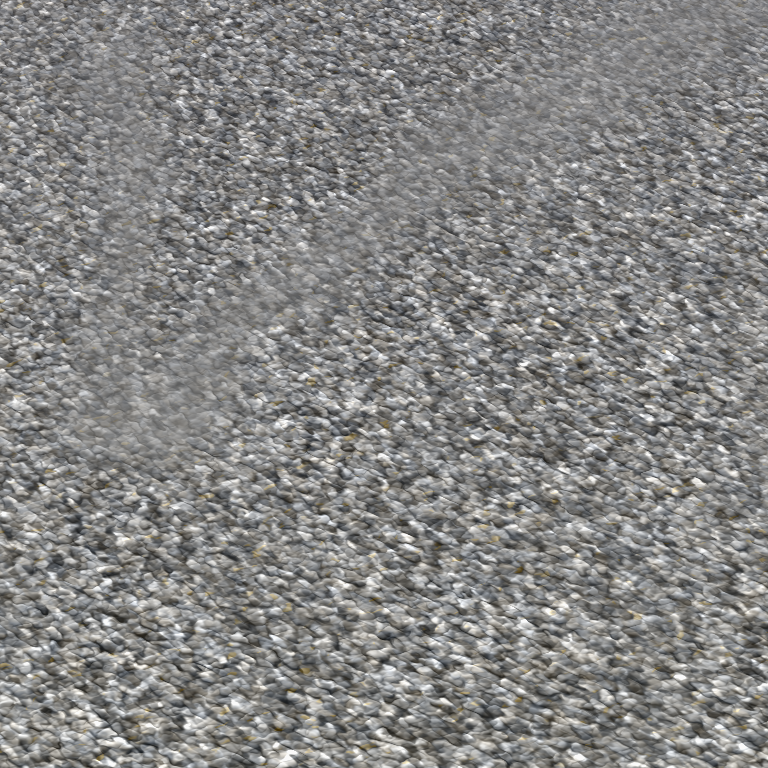
Reproduce this texture procedurally as a WebGL 1 fragment shader.

```glsl
precision highp float;
// Grey gravel seen at a slant: flakes shrink towards the top of the canvas.
// Two layers of soft, stretched Voronoi flakes carry tone, facet shading, gaps
// and tint; worn tracks and slow noise vary the contrast.

uniform vec2 u_resolution;

const vec2  STONE_SIZE   = vec2(0.0160, 0.0074); // length, width at the bottom
const float FAR_SCALE    = 0.58;   // stone scale at the top edge
const float STONE_ANGLE  = -0.44;  // long axis falls to the right
const float CHIP_ANGLE   = 0.20;   // chips turned against the stones
const float CHIP_SCALE   = 0.76;
const float EDGE_SHARP   = 5.5;
const float WARP         = 0.45;
const float STONE_TONE   = 0.30;
const float FACET_TONE   = 0.28;
const float CHIP_TONE    = 0.20;
const float GAP_DARK     = 0.22;
const float HIGHLIGHT    = 0.60;   // stretches bright flakes, spares dark ones
const float BASE_LIFT    = 0.02;
const float TINT         = 0.045;
const float TRACK_WIDTH  = 0.11;
const float TRACK_FADE   = 0.50;
const vec2  LIGHT        = vec2(-0.35, 0.94);
const vec3  NEAR_COLOUR  = vec3(0.577, 0.577, 0.567);
const vec3  FAR_COLOUR   = vec3(0.532, 0.530, 0.535);
const vec3  OCHRE_SHIFT  = vec3(0.06, 0.02, -0.09);

vec3 hash3(vec2 p) {
  vec3 q = fract(vec3(p.xyx) * vec3(0.1031, 0.1030, 0.0973));
  q += dot(q, q.yxz + 33.33);
  return fract((q.xxy + q.yzz) * q.zyx);
}

float valueNoise(vec2 p) {
  vec2 i = floor(p);
  vec2 f = fract(p);
  f = f * f * (3.0 - 2.0 * f);
  float low  = mix(hash3(i).x, hash3(i + vec2(1.0, 0.0)).x, f.x);
  float high = mix(hash3(i + vec2(0.0, 1.0)).x, hash3(i + 1.0).x, f.x);
  return mix(low, high, f.y);
}

vec2 rotate(vec2 p, float angle) {
  float c = cos(angle);
  float s = sin(angle);
  return vec2(c * p.x + s * p.y, c * p.y - s * p.x);
}

float segmentDistance(vec2 p, vec2 a, vec2 b) {
  vec2 ab = b - a;
  return length(p - a - ab * clamp(dot(p - a, ab) / dot(ab, ab), 0.0, 1.0));
}

// Blended flakes: x tone, y facet light, z tint, w gap between flakes.
vec4 stones(vec2 p, float seed) {
  p += WARP * (vec2(valueNoise(p * 1.4 + seed),
                    valueNoise(p * 1.4 + seed + 57.0)) - 0.5) * 2.0;
  vec2 cell = floor(p);
  vec3 sum = vec3(0.0);
  float total = 0.0;
  for (int y = -1; y <= 1; y++) {
    for (int x = -1; x <= 1; x++) {
      vec2 id = cell + vec2(float(x), float(y));
      vec3 place = hash3(id + seed);
      vec3 look = hash3(id + seed + 191.0);
      vec2 offset = p - id - 0.1 - 0.8 * place.xy;
      float weight = exp(-EDGE_SHARP * dot(offset, offset));
      float tone = look.x + look.y - 1.0;
      sum += weight * vec3(tone, dot(offset, LIGHT), look.z);
      total += weight;
    }
  }
  float gap = smoothstep(0.06, 0.42, -log(total + 1e-6) / EDGE_SHARP);
  return vec4(sum / total, gap);
}

// Contrast falls on the worn tracks and drifts in broad patches.
float contrastAt(vec2 p) {
  vec2 q = p + 0.09 * (vec2(valueNoise(p * 9.0), valueNoise(p * 9.0 + 31.0)) - 0.5);
  float d = segmentDistance(q, vec2(0.15, 0.47), vec2(0.70, 0.86));
  d = min(d, segmentDistance(q, vec2(0.70, 0.86), vec2(1.0, 0.98)));
  d = min(d, segmentDistance(q, vec2(0.15, 0.47), vec2(0.16, 0.90)) + 0.02);
  float track = 1.0 - smoothstep(0.0, TRACK_WIDTH, d);
  float patches = mix(0.86, 1.14, valueNoise(p * 7.0 + 11.0));
  return patches * (1.0 - TRACK_FADE * track) * mix(1.14, 0.84, p.y);
}

void main() {
  vec2 p = gl_FragCoord.xy / u_resolution.y;

  // Perspective that keeps local proportions.
  float shrink = 1.0 - FAR_SCALE;
  float scale = 1.0 - shrink * p.y;
  vec2 ground = vec2((p.x - 0.5) / scale, -log(scale) / shrink);

  vec2 stonePlace = rotate(ground, STONE_ANGLE) / STONE_SIZE;
  vec2 chipPlace = rotate(ground, CHIP_ANGLE) / (STONE_SIZE * CHIP_SCALE);
  vec4 stone = stones(stonePlace + 300.0, 7.0);
  vec4 chip = stones(chipPlace + 500.0, 83.0);

  // Light and shade
  float relief = STONE_TONE * stone.x + FACET_TONE * stone.y
               + CHIP_TONE * (chip.x + 0.8 * chip.y)
               - GAP_DARK * (stone.w + 0.35 * chip.w) + BASE_LIFT;
  float contrast = contrastAt(p);
  relief = contrast * (relief + HIGHLIGHT * relief * relief);
  vec3 colour = mix(NEAR_COLOUR, FAR_COLOUR, p.y) + relief;

  // Cool and warm flakes, with a few ochre ones
  float warmth = stone.z + 0.6 * chip.z - 0.8;
  colour += TINT * contrast * warmth * vec3(0.7, 0.1, -0.8);
  colour += OCHRE_SHIFT * smoothstep(0.90, 0.97, chip.z) * contrast;

  gl_FragColor = vec4(clamp(colour, 0.03, 0.98), 1.0);
}
```
